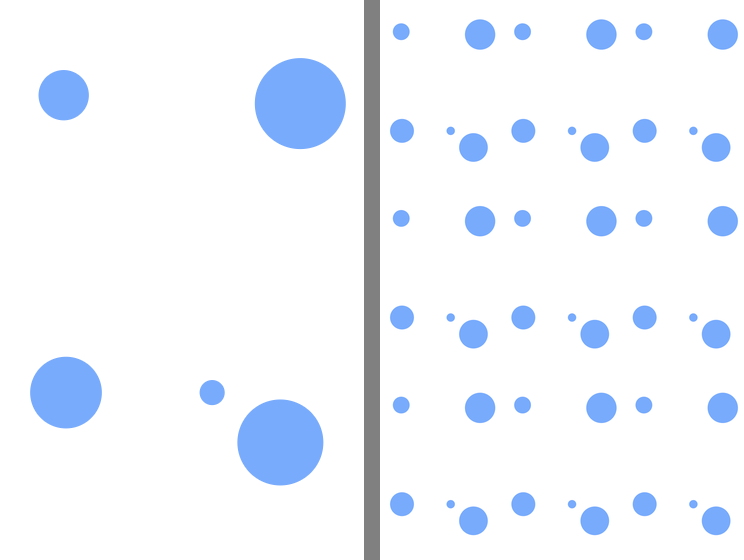
Left: one tile. Right: repeated 3 by 3.
A WebGL 2 fragment shader for this background:

```glsl
#version 300 es
precision highp float;

uniform vec2 u_resolution;
out vec4 fragColor;

// Shortest offset between two points on the repeating tile
vec2 wrapOffset(vec2 a, vec2 b) {
  return fract(a - b + 0.5) - 0.5;
}

// Scattered centre of each disc, in tile units
vec2 discCenter(float i) {
  float sway = clamp(1.5 * cos(1.3 * i + 1.4), -1.0, 1.0);
  return vec2(0.5 + 0.325 * sway, 0.455 + 0.375 * cos(2.0 * (i - 1.0)));
}

// Radius in canvas widths, growing quickly and then levelling off
float discRadius(float i) {
  return 0.0345 + 0.0905 * sin(i * 0.3927);
}

void main() {
  vec2 uv = gl_FragCoord.xy / u_resolution;
  vec2 aspect = vec2(1.0, u_resolution.y / u_resolution.x);

  // Signed distance to the nearest disc
  float dist = 1.0;
  for (int n = 0; n < 5; n++) {
    float i = float(n);
    vec2 offset = wrapOffset(uv, discCenter(i)) * aspect;
    dist = min(dist, length(offset) - discRadius(i));
  }

  // Edge blended over one pixel
  float coverage = clamp(0.5 - dist * u_resolution.x, 0.0, 1.0);
  vec3 white = vec3(1.0);
  vec3 skyBlue = vec3(0.47, 0.67, 0.99);
  fragColor = vec4(mix(white, skyBlue, coverage), 1.0);
}
```
